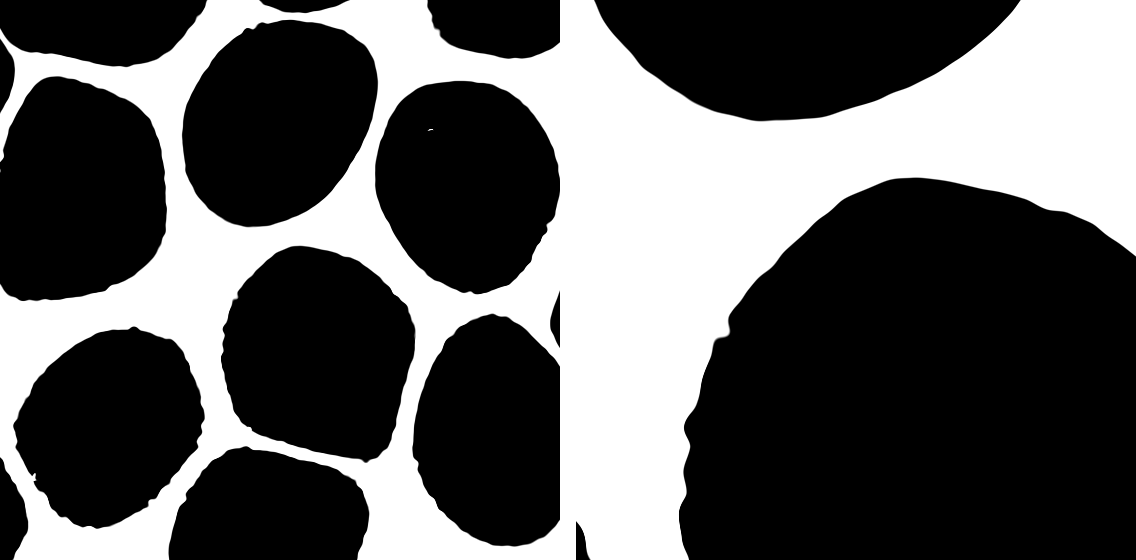
Left, the full canvas; right, a detail of the centre.
This pattern is drawn by a WebGL 2 fragment shader. Its source:

```glsl
#version 300 es
precision highp float;
// Large black rounded grains, tilted and partly fused, parted by white channels.

#define GRID vec2(2.9, 2.45)    // grains per canvas side
#define JITTER 0.42             // scatter of grain centres, in grid cells
#define RADII vec2(0.214, 0.17) // long and short half axes
#define ROUNDING 0.017          // softness of grain corners
#define FUSED 0.2               // share of neighbour pairs that may merge
#define BROKEN 0.12             // share of eroded grains
#define WOBBLE 0.022            // slow outline distortion
#define ROUGH 0.007             // fine outline raggedness
#define HOLE_GRID 24.0          // lattice of possible pinholes
#define HOLE_SHARE 0.008        // share of lattice cells with a pinhole
#define SEED 7

uniform vec2 u_resolution;
out vec4 fragColor;

const vec3 GRAIN = vec3(0.0);
const vec3 CHANNEL = vec3(1.0);

// Integer hash of a lattice point, three values in 0..1
vec3 hash(ivec2 cell, int salt) {
    uvec3 v = uvec3(ivec3(cell, salt + SEED)) * 1664525u + 1013904223u;
    v += v.yzx * v.zxy;
    v ^= v >> 16u;
    v += v.yzx * v.zxy;
    return vec3(v >> 8u) / 16777216.0;
}

// Smooth value noise in 0..1
float noise(vec2 p) {
    ivec2 i = ivec2(floor(p));
    vec2 f = fract(p);
    f = f * f * (3.0 - 2.0 * f);
    float low = mix(hash(i, 1).x, hash(i + ivec2(1, 0), 1).x, f.x);
    float high = mix(hash(i + ivec2(0, 1), 1).x, hash(i + ivec2(1, 1), 1).x, f.x);
    return mix(low, high, f.y);
}

vec2 noise2(vec2 p) {
    return vec2(noise(p), noise(p + 37.0)) - 0.5;
}

// Jittered centre; odd columns are shifted by half a cell
vec2 grainCentre(ivec2 id) {
    vec2 shift = JITTER * (hash(id, 2).xy - 0.5);
    shift.y += 0.5 * float(id.x & 1);
    return (vec2(id) + 0.5 + shift) / GRID;
}

// Approximate distance to a tilted ellipse
float ellipse(vec2 p, vec2 radii, float tilt) {
    float c = cos(tilt), s = sin(tilt);
    vec2 q = vec2(c * p.x + s * p.y, c * p.y - s * p.x) / radii;
    return (length(q) - 1.0) * radii.y;
}

// Ellipse trimmed smoothly by the borders shared with its neighbours
float grain(vec2 p, ivec2 id) {
    vec2 centre = grainCentre(id);
    vec3 trait = hash(id, 3);
    vec2 radii = RADII * mix(0.9, 1.12, trait.x);
    float sum = exp(ellipse(p - centre, radii, mix(0.6, 1.75, trait.y)) / ROUNDING);
    for (int y = -1; y <= 1; y++)
    for (int x = -1; x <= 1; x++) {
        if (x == 0 && y == 0) continue;
        ivec2 other = id + ivec2(x, y);
        vec2 away = grainCentre(other) - centre;
        vec3 pair = hash(id + other, 4);
        float halfGap = pair.x < FUSED ? -0.04 : mix(0.006, 0.018, pair.y);
        float border = dot(p - centre - 0.5 * away, normalize(away)) + halfGap;
        sum += exp(border / ROUNDING);
    }
    float erosion = trait.z < BROKEN ? 0.13 * noise(p * 11.0) : 0.0;
    return ROUNDING * log(sum) + erosion;
}

// Positive inside rare ragged pinholes
float pinhole(vec2 p) {
    vec2 q = (p + 0.012 * noise2(p * 110.0)) * HOLE_GRID;
    vec3 h = hash(ivec2(floor(q)), 5);
    float size = h.x < HOLE_SHARE ? mix(0.003, 0.009, h.y) : -1.0;
    return size - length(fract(q) - 0.5) / HOLE_GRID;
}

void main() {
    float side = min(u_resolution.x, u_resolution.y);
    vec2 p = gl_FragCoord.xy / side;

    // Uneven outlines: slow wobble plus patchy fine raggedness
    float patchiness = mix(0.35, 1.2, smoothstep(0.4, 0.8, noise(p * 7.0 + 11.0)));
    vec2 warped = p + WOBBLE * noise2(p * 9.0) + ROUGH * patchiness * noise2(p * 75.0);

    // Union of the nearby grains
    ivec2 base = ivec2(floor(warped * GRID));
    float d = 1.0;
    for (int y = -1; y <= 1; y++)
    for (int x = -1; x <= 1; x++)
        d = min(d, grain(warped, base + ivec2(x, y)));
    d = max(d, pinhole(p));

    // Crisp edge about one pixel wide
    float edge = 0.7 / side;
    fragColor = vec4(mix(GRAIN, CHANNEL, smoothstep(-edge, edge, d)), 1.0);
}
```
